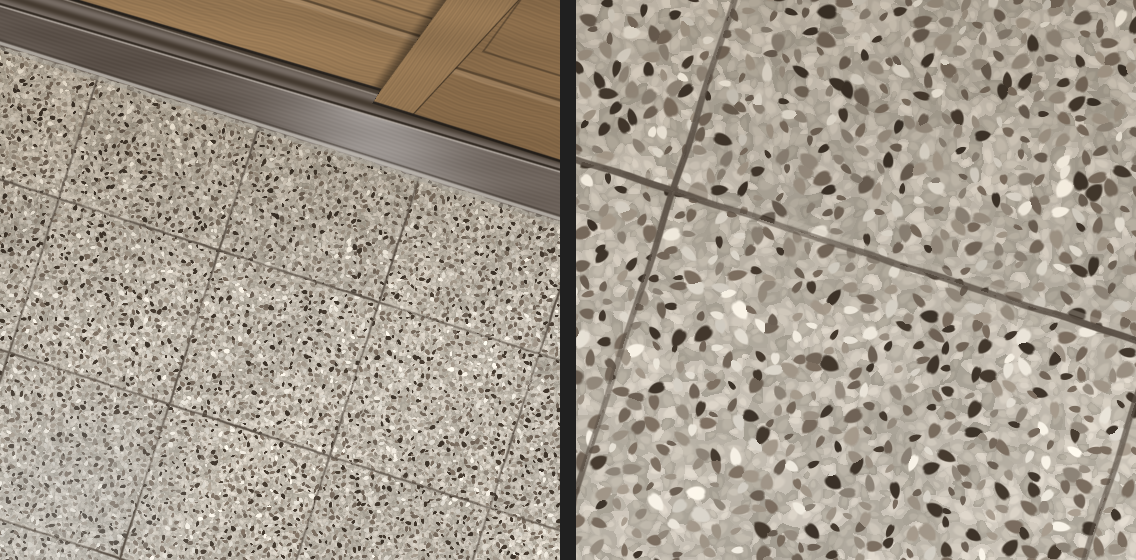
Left, the full canvas; right, a detail of the centre.
A Shadertoy shader for this texture:

```glsl
// Slanted terrazzo floor tiles below a brushed steel sill and oak sliding doors

vec3 hash3(vec2 p) {
    vec3 q = fract(p.xyx * vec3(0.1031, 0.1030, 0.0973));
    q += dot(q, q.yxz + 33.33);
    return fract((q.xxy + q.yzz) * q.zyx);
}

// Soft wandering value in -1..1 from layered sines
float waves(vec2 p) {
    return (sin(p.x + 1.7 * sin(p.y * 0.8)) + sin(p.y * 1.3 + 2.0 * sin(p.x * 0.7))
          + sin((p.x - p.y) * 2.1 + 1.0)) / 3.0;
}

float stripe(float d, float halfWidth) {
    float aa = 1.0 / iResolution.y;
    return 1.0 - smoothstep(halfWidth - aa, halfWidth + aa, abs(d));
}

float above(float d) {
    float aa = 1.0 / iResolution.y;
    return smoothstep(-aa, aa, d);
}

// Cellular stone chips: x = distance in chip radii, y = random shade of the chip
vec2 chips(vec2 p) {
    vec2 cell = floor(p), nearest = vec2(9.0, 0.0);
    for (int j = -1; j <= 1; j++)
    for (int i = -1; i <= 1; i++) {
        vec2 id = cell + vec2(i, j);
        vec3 rnd = hash3(id + 61.0), form = hash3(id + 217.0);
        vec2 d = p - id - 0.1 - 0.8 * rnd.xy;
        float a = 6.2832 * form.x;
        d = mat2(cos(a), -sin(a), sin(a), cos(a)) * d;
        d.y *= 1.25 + 0.8 * form.y;
        d.x += 0.3 * abs(d.y);
        float r = length(d) / (0.24 + 0.28 * form.z);
        if (r < nearest.x) nearest = vec2(r, rnd.z);
    }
    return nearest;
}

vec3 terrazzo(vec2 p, vec2 tile) {
    vec2 q = p + 3.0 * hash3(tile + 40.0).xy;
    vec2 fine = chips(q * 145.0);
    vec3 col = mix(vec3(0.68, 0.655, 0.605), vec3(0.865, 0.835, 0.79), fine.y);
    col *= 1.0 - 0.07 * smoothstep(0.8, 1.6, fine.x);

    vec2 chip = chips(q * 86.0);
    vec3 stone = chip.y < 0.20 ? vec3(0.25, 0.21, 0.17)
               : chip.y < 0.52 ? vec3(0.45, 0.40, 0.35)
               : chip.y < 0.84 ? vec3(0.59, 0.55, 0.50) : vec3(0.89, 0.87, 0.83);
    stone *= 0.9 + 0.2 * fract(chip.y * 37.0);
    col = mix(col, stone, 1.0 - smoothstep(0.78, 1.15, chip.x));

    // Tile tone, broad stains and cool daylight at the lower left
    col *= 0.98 + 0.05 * hash3(tile + 9.0).x + 0.03 * waves(p * 13.0);
    col *= mix(vec3(1.02), vec3(0.90, 0.88, 0.85), smoothstep(0.35, 0.85, p.y));
    float sheen = 1.0 - smoothstep(0.05, 0.35, length(p - vec2(0.12, 0.08)));
    return mix(col, vec3(0.76, 0.77, 0.77), 0.25 * sheen);
}

vec3 tiledFloor(vec2 p) {
    vec2 t = inverse(mat2(0.286, -0.0925, -0.0885, -0.275)) * (p - vec2(0.391, 0.553));
    vec3 col = terrazzo(p, floor(t));
    vec2 d = (fract(t + 0.5) - 0.5) * 0.288 + 0.0006 * waves(p.yx * 60.0);
    // Joints fade and thicken along their length
    float wear = 0.72 + 0.28 * waves(p * 17.0 + 2.0);
    vec2 joint = vec2(stripe(d.x, 0.0013 + 0.0006 * wear), stripe(d.y, 0.0014 + 0.0007 * wear));
    col = mix(col, vec3(0.80, 0.77, 0.72), 0.3 * stripe(d.y + 0.004, 0.0015));
    return mix(col, vec3(0.35, 0.31, 0.27), max(joint.x, joint.y) * wear);
}

// h is the height above the sill's lower edge
vec3 steelSill(vec2 p, float h) {
    float glow = exp(-pow((p.x - 0.67) / 0.17, 2.0));
    vec3 col = mix(vec3(0.36, 0.32, 0.29), vec3(0.61, 0.585, 0.57), glow);
    col += 0.06 * smoothstep(0.75, 1.0, p.x) + 0.025 * waves(vec2(p.x * 16.0, h * 55.0));
    col += 0.012 * sin(h * 900.0 + 2.0 * sin(p.x * 9.0));
    float lip = h - 0.07 - 0.018 * p.x;
    vec3 track = mix(vec3(0.27, 0.23, 0.19), vec3(0.46, 0.42, 0.39), 0.5 + 0.5 * sin(lip * 230.0));
    col = mix(col, track, above(lip));
    col = mix(col, vec3(0.20, 0.17, 0.14), stripe(lip - 0.004, 0.002));
    col = mix(col, vec3(0.76, 0.73, 0.70), 0.75 * stripe(lip, 0.0014));
    col = mix(col, vec3(0.66, 0.62, 0.58), 0.7 * stripe(h - 0.117 - 0.008 * p.x, 0.0014));
    col = mix(col, vec3(0.25, 0.22, 0.19), 0.6 * stripe(h - 0.010, 0.0015));
    return mix(col, vec3(0.75, 0.73, 0.70), 0.8 * stripe(h - 0.004, 0.003));
}

// side is the distance right of the door stile's left edge
vec3 oakDoors(vec2 p, float h, float side) {
    float stileWidth = 0.089 + 0.2 * (p.y - 0.8);
    float right = above(side), panel = above(side - stileWidth);
    float across = mix(h, side, right * (1.0 - panel));
    float grain = sin(across * 620.0 + 4.0 * waves(p * 11.0)) + sin(across * 1130.0 + 5.0 * waves(p * 23.0));
    vec3 col = mix(vec3(0.58, 0.46, 0.32), vec3(0.53, 0.415, 0.285), panel);
    col *= 1.0 + 0.025 * grain + 0.06 * waves(vec2(p.x * 6.0, h * 34.0));

    // Panel mouldings, each a dark groove beside a lit edge
    float rail = mix(h - 0.252, h - 0.216, right);
    float inner = mix(h - 0.290, max(0.260 - h, 0.132 - side), right);
    float flat_ = mix(1.0, panel, right);
    col *= 1.0 - flat_ * (0.35 * stripe(rail, 0.0022) + 0.30 * stripe(inner, 0.0018));
    col += flat_ * 0.07 * stripe(rail + 0.008, 0.005);
    col *= 1.0 - 0.45 * stripe(side - stileWidth, 0.0015);
    return col * (1.0 - 0.4 * (1.0 - right) * smoothstep(-0.03, 0.0, side));
}

void mainImage(out vec4 fragColor, in vec2 fragCoord) {
    vec2 p = fragCoord / iResolution.xy;
    float h = p.y - 0.919 + 0.314 * p.x;
    float side = p.x - 0.667 - 0.725 * (p.y - 0.82);
    float ragged = h + 0.0015 * waves(p * 95.0);
    vec3 col = tiledFloor(p);
    col = mix(col, vec3(0.66, 0.64, 0.60), 0.6 * stripe(ragged + 0.004, 0.004));
    col = mix(col, steelSill(p, h), above(ragged));
    float doorEdge = mix(0.123 + 0.02 * p.x, 0.110, above(side));
    col *= 1.0 - 0.5 * stripe(h - doorEdge, 0.005);
    col = mix(col, oakDoors(p, h, side), above(h - doorEdge));
    fragColor = vec4(col, 1.0);
}
```
